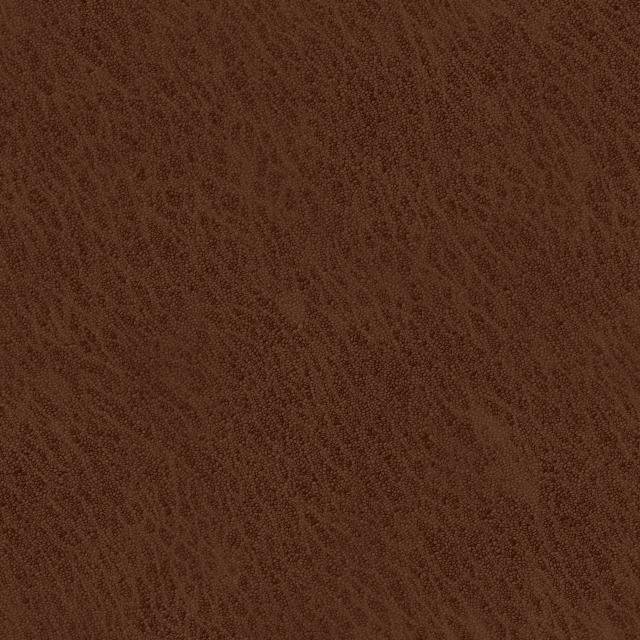
Give the GLSL for this texture, as a WebGL 1 fragment shader.

```glsl
precision highp float;
// Brown grained leather: fine dark-gapped pebbles lie under a web of paler,
// smooth creases. Both are cellular patterns in a warped, slanted frame;
// slow noise varies the relief from patch to patch.
uniform vec2 u_resolution;

#define DARK vec3(0.250, 0.110, 0.050)
#define LIGHT vec3(0.360, 0.220, 0.150)
#define PEBBLES vec2(182.0, 232.0)
#define CREASES vec2(27.0, 48.0)
#define SLANT -0.99
#define BASE_TONE 0.46
#define CREASE_TONE 0.52
#define PEBBLE_TONE 1.2
#define SHADE_TONE 0.85
#define PATCH_TONE 0.12

float hash1(vec2 p) {
  vec3 q = fract(vec3(p.xyx) * 0.1031);
  q += dot(q, q.yzx + 33.33);
  return fract((q.x + q.y) * q.z);
}

vec2 hash2(vec2 p) {
  return vec2(hash1(p), hash1(p + vec2(71.7, 19.3)));
}

float noise(vec2 p) {
  vec2 i = floor(p);
  vec2 f = fract(p);
  f = f * f * (3.0 - 2.0 * f);
  float low = mix(hash1(i), hash1(i + vec2(1.0, 0.0)), f.x);
  float high = mix(hash1(i + vec2(0.0, 1.0)), hash1(i + 1.0), f.x);
  return mix(low, high, f.y);
}

vec2 noise2(vec2 p) {
  return vec2(noise(p), noise(p + 47.3)) - 0.5;
}

// xy: offset from the nearest cell centre, z: gap to the second nearest,
// w: how far the shared edge runs along the x axis, 0 to 1
vec4 cells(vec2 p) {
  vec2 i = floor(p);
  vec2 f = fract(p);
  vec2 nearest = vec2(0.0);
  vec2 next = vec2(0.0);
  float first = 8.0;
  float second = 8.0;
  for (int y = -1; y <= 1; y++) {
    for (int x = -1; x <= 1; x++) {
      vec2 g = vec2(float(x), float(y));
      vec2 d = f - g - hash2(i + g + 300.0);
      float len = length(d);
      if (len < first) {
        second = first;
        next = nearest;
        first = len;
        nearest = d;
      } else if (len < second) {
        second = len;
        next = d;
      }
    }
  }
  vec2 across = next - nearest;
  return vec4(nearest, second - first, abs(across.y) / max(length(across), 0.001));
}

vec2 rotate(vec2 p, float angle) {
  float c = cos(angle);
  float s = sin(angle);
  return vec2(c * p.x + s * p.y, c * p.y - s * p.x);
}

// Pale web of lines, fainter and thinner where they run across the slant
float web(vec2 q, float width) {
  vec4 cell = cells(q);
  float along = smoothstep(0.1, 0.8, cell.w);
  float line = 1.0 - smoothstep(0.0, width * mix(0.55, 1.0, along), cell.z);
  return line * mix(0.5, 1.0, along);
}

// Short wrinkles plus sparser, longer folds
float creaseMask(vec2 p) {
  vec2 bent = p + 0.07 * noise2(p * 3.5) + 0.008 * noise2(p * 38.0);
  bent += 0.003 * noise2(p * 95.0);
  vec2 q = rotate(bent, SLANT) * CREASES;
  float wrinkle = web(q, 0.42) * mix(0.5, 1.0, noise(p * 14.0 + 5.0));
  float fold = web(q * vec2(0.34, 0.55) + 9.0, 0.22);
  fold *= mix(0.4, 1.15, noise(p * 12.0 + 21.0));
  return clamp(max(wrinkle, fold), 0.0, 1.0);
}

float leatherTone(vec2 p) {
  float crease = creaseMask(p);
  float relief = mix(0.7, 1.3, noise(p * 7.0 + 13.0));

  // Pebbles, lit from the upper left and flattened inside creases
  vec2 q = rotate(p + 0.005 * noise2(p * 80.0), 0.45) * PEBBLES;
  vec4 cell = cells(q);
  float dome = smoothstep(0.0, 0.55, cell.z) - 0.55;
  float shade = dot(cell.xy, vec2(-0.45, 0.89));
  float grain = (PEBBLE_TONE * dome + SHADE_TONE * shade) * relief;
  grain *= 1.0 - 0.5 * crease;

  float cloud = 0.5 * noise(p * 5.0 + 31.0) + 0.5 * noise(p * 21.0) - 0.5;
  return BASE_TONE + CREASE_TONE * crease + grain + PATCH_TONE * cloud;
}

void main() {
  float scale = 1.0 / min(u_resolution.x, u_resolution.y);
  float tone = 0.0;
  // Four samples per pixel keep the fine grain smooth
  for (int k = 0; k < 4; k++) {
    float n = float(k);
    vec2 offset = vec2(mod(n, 2.0), floor(n * 0.5)) * 0.5 - 0.25;
    tone += 0.25 * leatherTone((gl_FragCoord.xy + offset) * scale);
  }
  vec3 colour = mix(DARK, LIGHT, clamp(tone, -0.35, 1.3));
  gl_FragColor = vec4(colour, 1.0);
}
```
